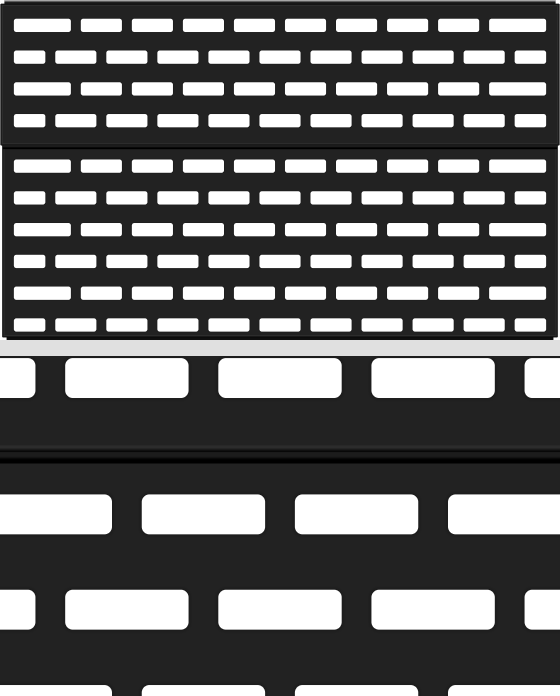
Top: the whole. Bottom: its middle third, enlarged.
Reproduce this pattern procedurally as a Shadertoy shader.

```glsl
const vec2 SHEET = vec2(768.0, 465.0);

// Signed distance to a rounded box given by two opposite corners
float roundedBox(vec2 p, vec2 lo, vec2 hi, float radius) {
    vec2 q = abs(p - 0.5 * (lo + hi)) - 0.5 * (hi - lo) + radius;
    return length(max(q, 0.0)) + min(max(q.x, q.y), 0.0) - radius;
}

float cover(float d, float pixel) {
    return clamp(0.5 - d / pixel, 0.0, 1.0);
}

// Staggered slots; the outermost ones end flush with the side margins
float slotDistance(vec2 p, float firstRow, float rowCount) {
    float row = clamp(round((p.y - firstRow) / 43.45), 0.0, rowCount - 1.0);
    float odd = mod(row, 2.0);
    float start = mix(69.0, 34.0, odd);
    float last = 9.0 + odd;
    float column = clamp(round((p.x - start) / 70.0), 0.0, last);
    float x = start + 70.0 * column;
    float y = firstRow + 43.45 * row;
    float left = column < 0.5 ? 19.0 : x - 28.2;
    float right = column > last - 0.5 ? 749.0 : x + 28.2;
    return roundedBox(p, vec2(left, y - 9.1), vec2(right, y + 9.1), 3.5);
}

// Sheet metal with a darker folded rim
vec3 addPanel(vec3 color, vec2 p, vec2 lo, vec2 hi, float pixel) {
    float d = roundedBox(p, lo, hi, 1.5);
    vec3 metal = vec3(mix(0.03, 0.132, smoothstep(0.3, 2.0, -d)));
    metal += 0.04 * (1.0 - smoothstep(0.3, 1.0, abs(d + 2.6)));
    return mix(color, metal, cover(d, pixel));
}

void mainImage(out vec4 fragColor, in vec2 fragCoord) {
    vec2 p = fragCoord / iResolution.xy * SHEET;
    p.y = SHEET.y - p.y;
    float pixel = SHEET.x / iResolution.x;
    vec3 color = vec3(1.0);

    // Back edge and bottom lip
    float backEdge = roundedBox(p, vec2(6.0, 0.3), vec2(762.0, 8.0), 0.5);
    vec3 backColor = vec3(mix(0.55, 0.12, smoothstep(1.6, 2.6, p.y)));
    color = mix(color, backColor, cover(backEdge, pixel));
    float lip = roundedBox(p, vec2(9.0, 456.0), vec2(759.0, 465.0), 1.0);
    color = mix(color, vec3(0.06), cover(lip, pixel));

    // Lower panel, then the wider upper panel and the seam
    color = addPanel(color, p, vec2(3.0, 196.0), vec2(765.0, 461.5), pixel);
    color = addPanel(color, p, vec2(0.5, 5.0), vec2(767.5, 199.0), pixel);
    float seam = roundedBox(p, vec2(4.0, 199.0), vec2(764.0, 204.0), 0.0);
    vec3 seamColor = vec3(mix(0.11, 0.0, smoothstep(200.5, 202.5, p.y)));
    color = mix(color, seamColor, cover(seam, pixel));

    // Punched slots with a faint dark rim
    float slots = min(slotDistance(p, 34.7, 4.0), slotDistance(p, 227.2, 6.0));
    color *= 1.0 - 0.15 * (1.0 - smoothstep(0.0, 2.0, slots));
    color = mix(color, vec3(1.0), cover(slots, pixel));

    fragColor = vec4(color, 1.0);
}
```
